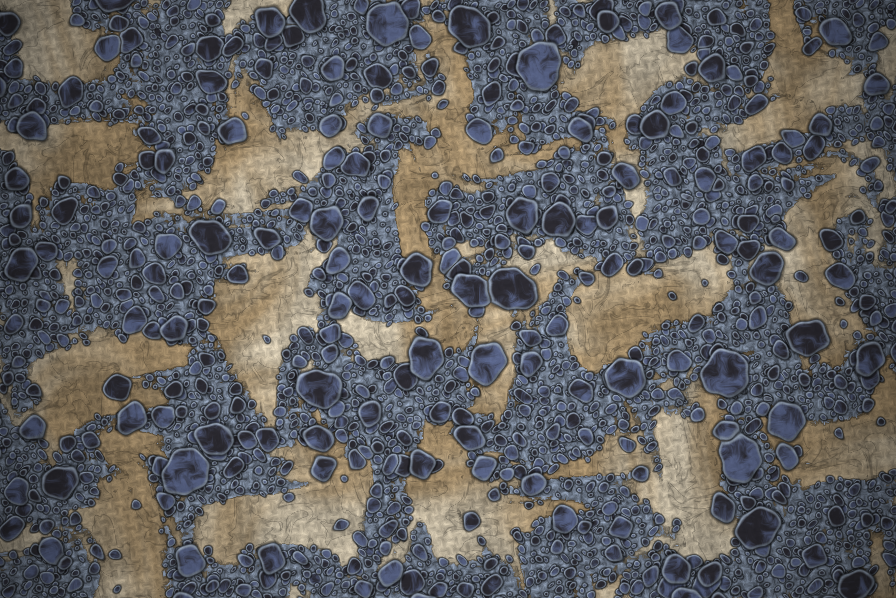
This texture is drawn by a Shadertoy shader. Its source:

```glsl
vec2 hash2(vec2 p) {
    return fract(sin(vec2(dot(p, vec2(127.1, 311.7)), dot(p, vec2(269.5, 183.3)))) * 43758.5);
}

// Layered, rotated and bent sines
float waves(vec2 p) {
    float sum = 0.0, amp = 0.5;
    for (int i = 0; i < 5; i++) {
        p = mat2(0.8, 0.6, -0.6, 0.8) * p * 1.6 + 1.7;
        p += 0.6 * sin(p.yx * 1.3);
        sum += amp * sin(p.x) * sin(p.y);
        amp *= 0.66;
    }
    return sum;
}

float glazeField(vec2 p) {
    return waves(p * 9.0 + 4.3);
}

// Nearest bubble: signed distance, offset from its centre, random tone
vec4 bubbles(vec2 p, float scale, float density, float cover) {
    vec4 best = vec4(9.0, 0.0, 0.0, 0.0);
    float second = 9.0;
    for (int y = -1; y <= 1; y++)
    for (int x = -1; x <= 1; x++) {
        vec2 id = floor(p * scale) + vec2(x, y);
        vec2 rnd = hash2(id + scale);
        vec2 size = hash2(id + scale + 31.7);
        vec2 centre = id + 0.5 + 0.7 * (rnd - 0.5);
        if (size.y > density || glazeField(centre / scale) < cover) continue;
        float radius = mix(0.24, 0.5, size.x * size.x);
        vec2 away = (p * scale - centre) * mix(vec2(0.88, 1.12), vec2(1.12, 0.9), rnd.y);
        float d = length(away) - radius;
        if (d < best.x) {
            second = best.x;
            best = vec4(d, away / radius, rnd.x);
        } else {
            second = min(second, d);
        }
    }
    best.x = max(best.x, 0.5 * (best.x - second)) / scale;
    return best;
}

// Dark pit inside a pale raised lip, with a crevice around it
vec3 addBubbles(vec3 col, vec2 p, float scale, float density, float cover) {
    vec2 bent = p + 0.003 * sin(p.yx * 71.0 + 1.0) + 0.0015 * sin(p.yx * 187.0);
    vec4 b = bubbles(bent, scale, density, cover);
    float aa = 0.8 / iResolution.y;
    float rim = 0.0022 + 0.035 / scale;
    float light = clamp(dot(b.yz, vec2(-0.45, 0.8)), -1.0, 1.0);
    float mottle = waves(p * 60.0);

    float tone = smoothstep(-0.6, 0.8, mottle + b.w - 0.5 - 0.25 * light);
    vec3 pit = mix(vec3(0.16, 0.155, 0.18), vec3(0.33, 0.37, 0.50), tone);
    vec3 lip = vec3(0.46, 0.50, 0.56) * (1.0 + 0.22 * light + 0.2 * mottle);
    vec3 fill = mix(pit, lip, smoothstep(-rim * 1.4, -rim * 0.5, b.x));
    fill *= mix(1.0, 0.5, smoothstep(-rim * 0.5, 0.0, b.x));

    col *= mix(0.5, 1.0, smoothstep(0.0, rim, b.x));
    return mix(col, fill, 1.0 - smoothstep(-aa, aa, b.x));
}

void mainImage(out vec4 fragColor, in vec2 fragCoord) {
    vec2 p = fragCoord / iResolution.y;
    float grain = waves(p * 150.0);

    // Wrinkled clay
    vec3 col = mix(vec3(0.57, 0.49, 0.37), vec3(0.70, 0.66, 0.58),
                   smoothstep(-0.5, 0.5, waves(p * 5.0 + 7.0)));
    float wrinkle = waves(p * 22.0);
    col *= 1.0 + 0.16 * wrinkle + 0.12 * grain;
    col *= 1.0 - 0.2 * (1.0 - smoothstep(0.0, 0.08, abs(wrinkle + 0.1)));

    // Glaze film with a shadowed ragged edge
    float field = glazeField(p) + 0.12 * grain;
    col *= 1.0 - 0.4 * smoothstep(-0.16, -0.06, field);
    vec3 film = vec3(0.41, 0.45, 0.51) * (1.0 + 0.4 * grain);
    col = mix(col, film, smoothstep(-0.06, 0.0, field));

    // Pinholes, foam, then larger bubbles
    col = addBubbles(col, p, 43.0, 0.04, -9.0);
    col = addBubbles(col, p, 58.0, 0.95, -0.12);
    col = addBubbles(col, p, 36.0, 0.65, -0.12);
    col = addBubbles(col, p, 21.0, 0.50, -0.20);
    col = addBubbles(col, p, 12.0, 0.38, -0.40);

    // Rounded falloff of light towards the sides
    vec2 side = fragCoord / iResolution.xy * 2.0 - 1.0;
    float shade = 1.08 - 0.4 * pow(abs(side.x), 3.0) - 0.12 * side.y * side.y;
    col *= shade * (1.0 + 0.08 * grain);
    fragColor = vec4(clamp(col, 0.0, 1.0), 1.0);
}
```
